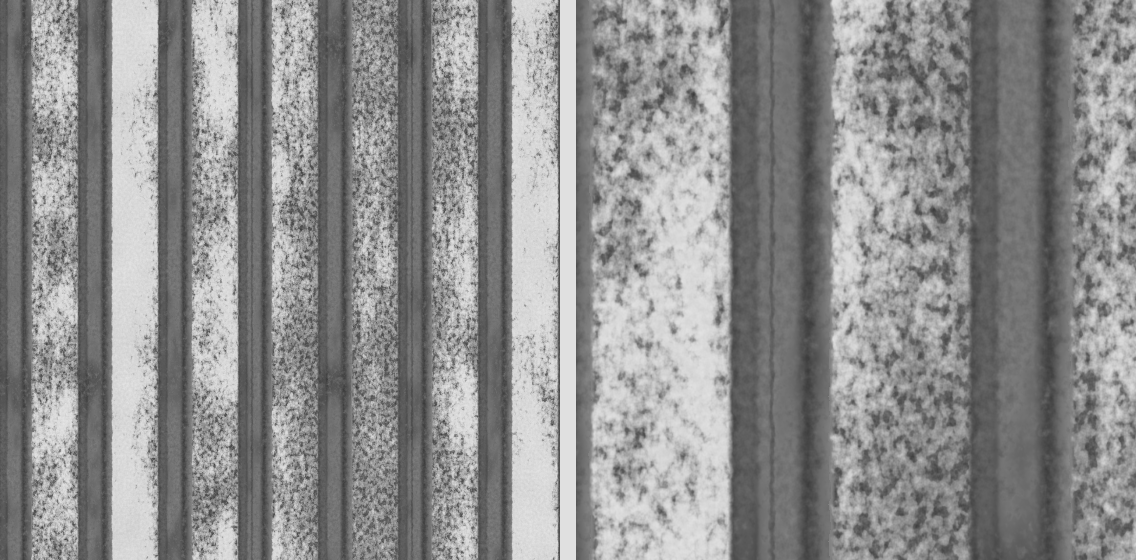
Left, the full canvas; right, a detail of the centre.
Write a Shadertoy shader that draws this texture.

```glsl
// Weathered corrugated metal sheet: seven upright ribs with worn pale paint,
// separated by dark recessed channels. Each rib has its own coverage, lean and
// banding; wrapping gradient noise adds flakes, streaks, stains and grain.

#define RIBS 7.0
#define RIB_START 0.39      // left edge of the first rib, in rib periods
#define RIB_END 0.587       // profile positions, measured from the rib's left edge
#define FLOOR_START 0.695
#define FLOOR_END 0.895
#define PAINT 0.845
#define BARE 0.56
#define FLOOR_TONE 0.455
#define SLOPE_TONE 0.37
#define SHADOW_TONE 0.27
#define STAIN_TONE 0.31

const float TAU = 6.28318;

// Per rib: paint bias, lean towards the right edge, bands down, band centre
const vec4 WEAR[7] = vec4[7](
    vec4(-0.04,  0.05, 5.0, 0.65),
    vec4( 0.54, -0.65, 2.0, 0.50),
    vec4( 0.06,  0.40, 2.0, 0.43),
    vec4(-0.10, -0.45, 1.0, 0.80),
    vec4(-0.34, -0.05, 1.0, 0.60),
    vec4(-0.11,  0.50, 3.0, 0.92),
    vec4( 0.40, -0.25, 2.0, 0.58));

float hash(vec2 p, float seed) {
    vec3 h = fract(vec3(p.xyx + seed) * vec3(0.1031, 0.1030, 0.0973));
    h += dot(h, h.yzx + 33.33);
    return fract((h.x + h.y) * h.z);
}

float cornerSlope(vec2 cell, vec2 offset, vec2 period, float seed) {
    float angle = TAU * hash(mod(cell, period), seed);
    return dot(vec2(cos(angle), sin(angle)), offset);
}

// Gradient noise that wraps after a whole number of cells
float noise(vec2 p, vec2 period, float seed) {
    vec2 c = floor(p), f = p - c;
    vec2 w = f * f * f * (f * (f * 6.0 - 15.0) + 10.0);
    vec2 e = vec2(1.0, 0.0);
    float low = mix(cornerSlope(c, f, period, seed),
                    cornerSlope(c + e.xy, f - e.xy, period, seed), w.x);
    float high = mix(cornerSlope(c + e.yx, f - e.yx, period, seed),
                     cornerSlope(c + 1.0, f - 1.0, period, seed), w.x);
    return mix(low, high, w.y);
}

float fbm(vec2 uv, vec2 period, float seed) {
    float sum = 0.0, amplitude = 1.0;
    for (int i = 0; i < 3; i++) {
        sum += amplitude * noise(uv * period, period, seed + 17.0 * float(i));
        period *= 2.0;
        amplitude *= 0.6;
    }
    return sum;
}

// Soft bump around a height, wrapping from top to bottom
float bump(float y, float centre, float width) {
    float d = (fract(y - centre + 0.5) - 0.5) / width;
    return exp(-d * d);
}

float ribTone(vec2 uv, float across, vec4 wear, float flakes, float grain) {
    float patches = fbm(uv, vec2(14.0, 7.0), 3.0);
    float streaks = fbm(uv, vec2(56.0, 12.0), 11.0);
    float bands = cos(TAU * wear.z * (uv.y - wear.w));
    float rim = 0.6 * smoothstep(0.13, 0.0, across) + smoothstep(0.80, 1.0, across);
    float cover = wear.x + wear.y * (across - 0.5) + 0.17 * bands - 0.28 * rim
                + 0.42 * patches + 0.34 * streaks + 0.42 * flakes + 0.12 * grain;
    float paint = smoothstep(-0.42, 0.40, cover);
    float bare = BARE + 0.13 * grain + 0.12 * flakes + 0.06 * patches;
    // Dark pits where the paint has partly gone
    float pits = smoothstep(0.12, 0.60, -flakes - 0.4 * cover);
    bare -= 0.13 * pits;
    return mix(bare, PAINT + 0.04 * grain + 0.03 * patches, paint);
}

float channelTone(vec2 uv, float v, float rib, float flakes, float grain, float aa) {
    // Folded profile: lit slope, flat floor, then a shadowed slope
    float slope = SLOPE_TONE - 0.07 * smoothstep(0.05, 0.0, v - RIB_END);
    float tone = mix(slope, FLOOR_TONE, smoothstep(-0.02, 0.02, v - FLOOR_START));
    float rise = smoothstep(FLOOR_END, 1.01, v);
    float shadow = mix(SHADOW_TONE, 0.50, rise);
    tone = mix(tone, shadow, smoothstep(-0.05, 0.015, v - FLOOR_END));
    float fold = bump(v, FLOOR_START, 0.016);

    // Some channels carry an extra thin groove
    float grooved = step(abs(abs(rib - 3.0) - 1.0), 0.5);
    float groove = grooved * smoothstep(0.010 + aa, 0.002, abs(v - 0.76));

    // Speckled dirt gathers at two heights and in the left fold
    float dirt = fbm(uv, vec2(21.0, 8.0), 29.0) + 0.6 * flakes + 0.35 * grain - 0.36
               + (0.35 + 0.35 * hash(vec2(rib, 2.0), 5.0))
               * (bump(uv.y, 0.94, 0.07) + bump(uv.y, 0.31, 0.055)) + 0.2 * fold;
    float stain = smoothstep(-0.25, 0.55, dirt);
    tone = mix(tone, STAIN_TONE + 0.10 * flakes, 0.75 * stain);
    return tone - 0.04 * fold - 0.09 * groove + 0.05 * grain + 0.035 * flakes;
}

void mainImage(out vec4 fragColor, in vec2 fragCoord) {
    vec2 uv = fragCoord / iResolution.xy;
    float aa = RIBS / iResolution.x;
    float flakes = fbm(uv, vec2(118.0, 92.0), 41.0);
    float grain = fbm(uv, vec2(200.0, 180.0), 67.0);

    // Rib index and position within the period, with slightly chipped edges
    float x = uv.x * RIBS - RIB_START + 0.012 * flakes;
    float rib = mod(floor(x), RIBS);
    float v = fract(x);

    // The rib fades in from the shadowed slope and out onto the lit slope
    float soft = max(0.014, aa);
    float onRib = smoothstep(-soft, soft, RIB_END - v) * smoothstep(0.0, 1.6 * soft, v);
    float metal = channelTone(uv, v, rib, flakes, grain, aa);
    float painted = ribTone(uv, v / RIB_END, WEAR[int(rib)], flakes, grain);
    float leftEdge = mix(0.50, metal, step(0.1, v));
    fragColor = vec4(vec3(clamp(mix(leftEdge, painted, onRib), 0.0, 1.0)), 1.0);
}
```
